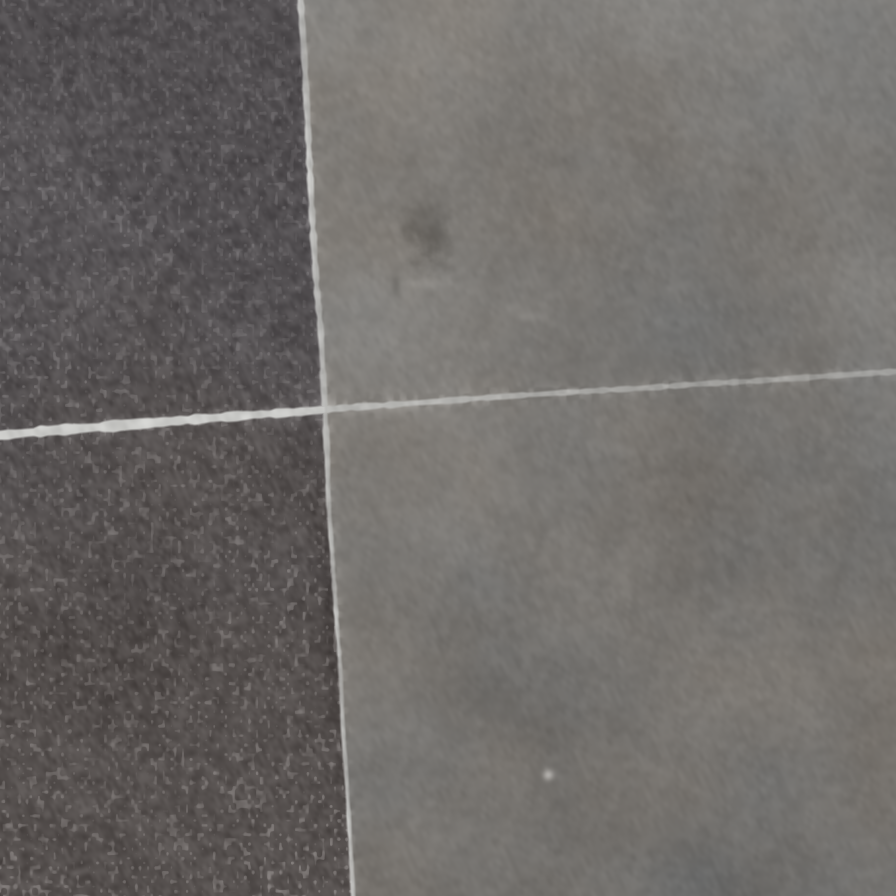
Write a Shadertoy shader that draws this texture.

```glsl
const vec3 DARK_COOL = vec3(0.325, 0.312, 0.320);
const vec3 DARK_WARM = vec3(0.328, 0.307, 0.300);
const vec3 STONE_LIGHT = vec3(0.550, 0.537, 0.518);
const vec3 STONE_SHADE = vec3(0.405, 0.398, 0.388);
const vec3 GROUT = vec3(0.725, 0.725, 0.715);

float hash(vec2 p) {
    vec3 q = fract(vec3(p.xyx) * 0.1031);
    q += dot(q, q.yzx + 33.33);
    return fract((q.x + q.y) * q.z);
}

float noise(vec2 p) {
    vec2 cell = floor(p), f = fract(p);
    f = f * f * (3.0 - 2.0 * f);
    float low = mix(hash(cell), hash(cell + vec2(1, 0)), f.x);
    float high = mix(hash(cell + vec2(0, 1)), hash(cell + vec2(1, 1)), f.x);
    return mix(low, high, f.y);
}

float fbm(vec2 p) {
    float sum = 0.0, gain = 0.5;
    for (int i = 0; i < 5; i++) {
        sum += gain * noise(p);
        p = mat2(1.6, 1.2, -1.2, 1.6) * p + 17.3;
        gain *= 0.5;
    }
    return sum / 0.97;
}

// Soft elliptical spot, 1 at its centre
float spot(vec2 p, vec2 center, vec2 radius) {
    vec2 d = (p - center) / radius;
    return exp(-dot(d, d));
}

// Line coverage with a ragged, slightly blurred rim
float groutLine(float dist, float halfWidth, float along, float blur) {
    float ragged = halfWidth * (0.75 + 0.5 * noise(vec2(along * 110.0, halfWidth * 900.0)));
    return 1.0 - smoothstep(ragged - blur, ragged + blur, abs(dist));
}

// Slanted fine grain, centred on zero
float grain(vec2 p, float scale) {
    vec2 q = vec2(p.x + 0.45 * p.y, p.y - 0.3 * p.x);
    return noise(q * scale * vec2(1.0, 0.65)) + noise(q * scale * 0.5 + 41.0) - 1.0;
}

vec3 darkTile(vec2 p) {
    vec3 color = mix(DARK_WARM, DARK_COOL, smoothstep(0.3, 0.75, p.y + 0.3 * fbm(p * 6.0) - 0.15));
    float flecks = smoothstep(0.62, 0.95, noise(p * vec2(230.0, 190.0)));
    float density = mix(0.12, 0.06, p.y) * (0.5 + fbm(p * 9.0 + 5.0));
    color += 0.065 * grain(p, 210.0) + flecks * density;
    return color + 0.07 * (fbm(p * 7.0 + 3.0) - 0.5);
}

vec3 lightTile(vec2 p) {
    float shade = 0.52 * (1.0 - p.y) + 0.42 * (p.x - 0.35);
    shade += 0.85 * (fbm(p * 5.0 + 8.0) - 0.5);
    vec3 color = mix(STONE_LIGHT, STONE_SHADE, clamp(shade + 0.09, -0.15, 1.15));
    color += vec3(0.012, 0.0, -0.012) * (fbm(p * 8.0 + 30.0) - 0.5) * 2.0;
    color += 0.028 * grain(p, 190.0) + 0.04 * (fbm(p * 22.0) - 0.5);
    // Scuffs and a pale chip
    float scuff = spot(p, vec2(0.475, 0.73), vec2(0.04, 0.05));
    color -= 0.10 * scuff * smoothstep(0.35, 0.7, fbm(p * 25.0 + 2.0));
    color -= 0.07 * spot(p, vec2(0.442, 0.682), vec2(0.005, 0.013));
    color += 0.05 * spot(p, vec2(0.475, 0.683), vec2(0.022, 0.006));
    color += 0.04 * spot(p, vec2(0.595, 0.647), vec2(0.018, 0.006));
    return color + 0.24 * spot(p, vec2(0.612, 0.135), vec2(0.006));
}

void mainImage(out vec4 fragColor, in vec2 fragCoord) {
    vec2 p = fragCoord / iResolution.xy;
    float pixel = 1.0 / min(iResolution.x, iResolution.y);
    float blur = max(0.0018, pixel);

    // Signed distances to the two slightly bowed joints
    float wobble = 0.003 * (noise(vec2(p.y * 16.0, 2.0)) - 0.5);
    float across = p.x - (0.393 - 0.058 * p.y) - wobble;
    float up = p.y - (0.514 + 0.084 * p.x - 0.013 * p.x * p.x);
    up -= 0.002 * (noise(vec2(p.x * 18.0, 7.0)) - 0.5);

    // Tiles
    float lightSide = smoothstep(-blur, blur, across);
    vec3 color = mix(darkTile(p), lightTile(p), lightSide);
    color -= 0.05 * (1.0 - lightSide) * spot(vec2(across, up), vec2(-0.008, -0.2), vec2(0.009, 0.16));

    // Joints, with pale dust along their rims
    float rowWidth = mix(0.0057, 0.0031, smoothstep(0.15, 0.5, p.x));
    float rowStrength = mix(1.0, 0.55, smoothstep(0.2, 0.9, p.x));
    float columnWidth = mix(0.0021, 0.0034, smoothstep(0.2, 0.65, p.y));
    float row = groutLine(up, rowWidth, p.x, blur) * rowStrength;
    float column = groutLine(across, columnWidth, p.y, blur);
    column *= 0.65 + 0.35 * noise(vec2(p.y * 35.0, 9.0));
    float dust = exp(-abs(up) / 0.007) * rowStrength + 0.7 * exp(-abs(across) / 0.005);
    color += 0.16 * dust * smoothstep(0.3, 0.8, noise(p * 140.0));
    vec3 groutColor = GROUT + 0.07 * (1.0 - lightSide) + 0.07 * grain(p, 160.0);
    color = mix(color, groutColor, max(row, column));

    fragColor = vec4(clamp(color, 0.0, 1.0), 1.0);
}
```
